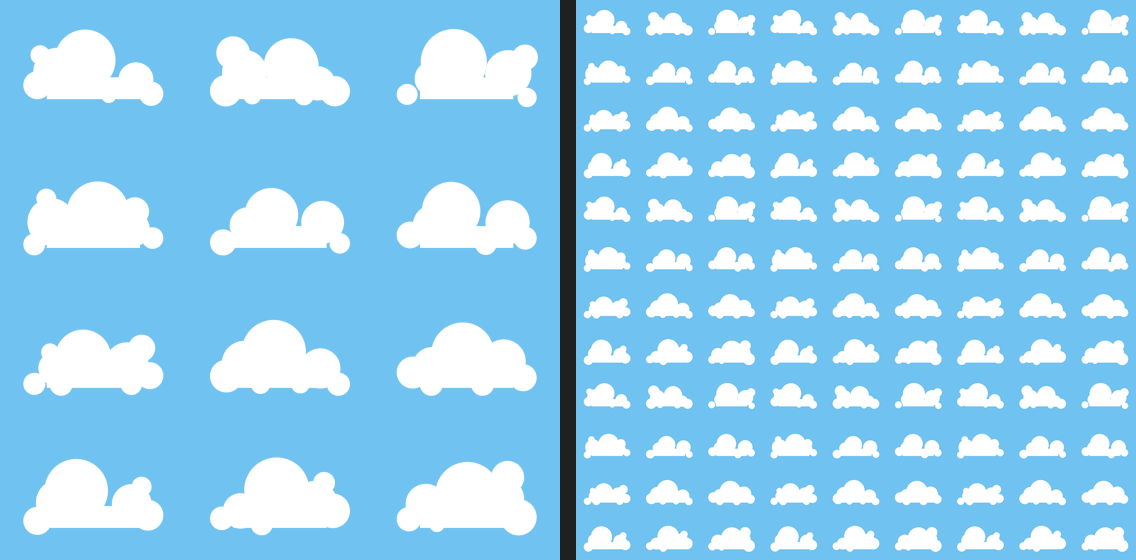
Left: one tile. Right: repeated 3 by 3.
Write a WebGL 2 fragment shader that draws this pattern.

```glsl
#version 300 es
precision highp float;
// Flat white clouds on a plain blue sky, three across and four down.
// Each cell joins circles and a flat-bottomed bar by distance, and a hash of
// the cell varies the puffs; no cloud crosses its cell, so the sheet tiles.

uniform vec2 u_resolution;
out vec4 fragColor;

float hash(vec2 cell, float salt) {
    return fract(sin(dot(cell, vec2(127.1, 311.7)) + salt * 74.7) * 43758.5453);
}

float vary(vec2 cell, float salt, float low, float high) {
    return mix(low, high, hash(cell, salt));
}

float circle(vec2 p, vec2 center, float radius) {
    return length(p - center) - radius;
}

float box(vec2 p, vec2 halfSize) {
    vec2 q = abs(p) - halfSize;
    return length(max(q, 0.0)) + min(max(q.x, q.y), 0.0);
}

float cloud(vec2 p, vec2 cell) {
    const float base = -0.4;

    // Flat bar and the large crown
    float d = box(p - vec2(0.0, base + 0.15), vec2(0.64, 0.15));
    float crown = vary(cell, 1.0, 0.36, 0.46);
    vec2 crownCenter = vec2(vary(cell, 2.0, -0.24, 0.2), base + crown + vary(cell, 3.0, 0.0, 0.12));
    d = min(d, circle(p, crownCenter, crown));

    // Puffs on the left and right sides
    for (int i = 0; i < 2; i++) {
        float side = float(i) * 2.0 - 1.0;
        float salt = 10.0 + float(i) * 20.0;

        float shoulder = vary(cell, salt, 0.23, 0.33);
        vec2 shoulderCenter = vec2(side * vary(cell, salt + 1.0, 0.44, 0.6),
                                   base + shoulder + vary(cell, salt + 2.0, -0.02, 0.08));
        d = min(d, circle(p, shoulderCenter, shoulder));

        float end = vary(cell, salt + 3.0, 0.13, 0.25);
        vec2 endCenter = vec2(side * (0.96 - end), base + end - vary(cell, salt + 4.0, 0.0, 0.11));
        d = min(d, circle(p, endCenter, end));

        // Optional small bump under the base
        if (hash(cell, salt + 5.0) > 0.45) {
            vec2 bumpCenter = vec2(side * vary(cell, salt + 6.0, 0.2, 0.55), base + 0.05);
            d = min(d, circle(p, bumpCenter, vary(cell, salt + 7.0, 0.1, 0.17)));
        }

        // Optional puff perched on the shoulder
        if (hash(cell, salt + 8.0) > 0.5) {
            float angle = vary(cell, salt + 9.0, 0.7, 1.4);
            vec2 perch = shoulderCenter + shoulder * vec2(side * cos(angle), sin(angle));
            d = min(d, circle(p, perch, vary(cell, salt + 10.0, 0.12, 0.26)));
        }
    }
    return d;
}

void main() {
    vec2 grid = gl_FragCoord.xy / u_resolution * vec2(3.0, 4.0);
    vec2 cell = floor(grid);

    // The cell measures 2.56 by 1.92, so circles stay round on a square canvas
    vec2 p = (fract(grid) - 0.5) * vec2(2.56, 1.92);
    p.y += cell.y < 2.5 ? 0.12 : 0.0;

    float edge = 7.68 / min(u_resolution.x, u_resolution.y);
    float cover = 1.0 - smoothstep(-0.75 * edge, 0.75 * edge, cloud(p, cell));

    vec3 sky = vec3(0.44, 0.76, 0.94);
    vec3 white = vec3(1.0);
    fragColor = vec4(mix(sky, white, cover), 1.0);
}
```
